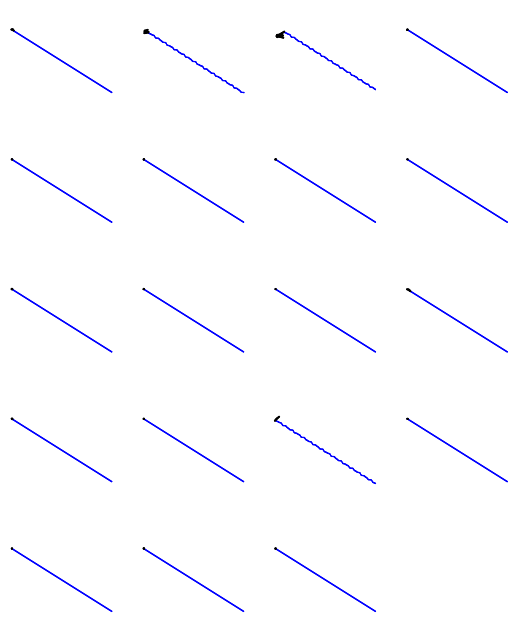
Give the GLSL for this pattern, as a Shadertoy shader.

```glsl
// Grid of slanted blue lines, each with a small black scribble at its upper end.
// Lengths are in hundredths of the canvas height, y pointing down.
#define GRID vec2(4.0, 5.0)
#define PITCH vec2(20.6, 20.27)
#define START vec2(1.84, 4.63)
#define SPAN vec2(15.6, 9.8)
#define LINE_HALF 0.135
#define INK_HALF 0.17
#define WOBBLE 0.085
#define STEPS 16
#define PAPER vec3(1.0)
#define BLUE vec3(0.0, 0.0, 1.0)
#define INK vec3(0.0)

vec2 hash2(vec2 p) {
    vec3 q = fract(p.xyx * vec3(0.1031, 0.1030, 0.0973));
    q += dot(q, q.yzx + 33.33);
    return fract((q.xx + q.yz) * q.zy);
}

float segment(vec2 p, vec2 a, vec2 b) {
    vec2 d = b - a;
    float t = clamp(dot(p - a, d) / max(dot(d, d), 1e-5), 0.0, 1.0);
    return length(p - a - d * t);
}

// Straight line, or one with small ripples across its direction
float wavyLine(vec2 p, vec2 a, vec2 b, float amount) {
    vec2 dir = normalize(b - a);
    float s = dot(p - a, dir);
    float ripple = 0.7 * sin(s * 5.6) + 0.4 * sin(s * 9.1 + 1.3);
    return segment(p - amount * ripple * vec2(-dir.y, dir.x), a, b);
}

// Random walk inside a leaning, tapered box
float scribble(vec2 p, vec2 from, vec2 centre, vec2 size, float lean, vec2 cell) {
    float d = 1e3;
    vec2 last = from;
    for (int i = 0; i < STEPS; i++) {
        vec2 r = hash2(cell * 17.0 + float(i) * 3.7 + 5.0);
        vec2 q = (r - 0.5) * size;
        q.x *= mix(0.5, 1.0, r.y);
        q.y += lean * q.x;
        vec2 next = centre + q;
        d = min(d, segment(p, last, next));
        last = next;
    }
    return d;
}

bool isCell(vec2 cell, float column, float row) {
    return all(lessThan(abs(cell - vec2(column, row)), vec2(0.5)));
}

void mainImage(out vec4 fragColor, in vec2 fragCoord) {
    float pixel = 100.0 / iResolution.y;
    vec2 p = vec2(fragCoord.x, iResolution.y - fragCoord.y) * pixel;
    vec2 cell = floor(p / PITCH);
    vec2 local = p - cell * PITCH - START;

    // Quiet cells: a near-dot and a straight line
    vec2 head = vec2(0.0), tail = SPAN, centre = vec2(0.03, 0.0);
    vec2 size = vec2(0.05, 0.03) + vec2(0.16, 0.08) * hash2(cell + 2.0);
    float lean = 0.0, wobble = 0.0;

    // Restless cells: larger scribbles and rippled lines
    if (isCell(cell, 0.0, 0.0)) {
        size = vec2(0.4, 0.14); centre.x = 0.13; lean = 0.4;
    } else if (isCell(cell, 1.0, 0.0)) {
        size = vec2(0.95, 0.62); centre = vec2(0.43, 0.27);
        head = vec2(0.75, 0.45); wobble = WOBBLE; tail.y += 0.1;
    } else if (isCell(cell, 2.0, 0.0)) {
        size = vec2(1.5, 0.7); centre = vec2(0.7, 0.95);
        head = vec2(1.37, 0.32); wobble = WOBBLE; tail.y -= 0.45;
    } else if (isCell(cell, 3.0, 2.0)) {
        size = vec2(0.65, 0.15); centre = vec2(0.25, 0.15);
        head = vec2(0.35, 0.25); lean = 0.55;
    } else if (isCell(cell, 2.0, 3.0)) {
        size = vec2(0.75, 0.08); centre = vec2(0.25, -0.05);
        head = vec2(0.02, 0.2); lean = -0.95; wobble = WOBBLE; tail.y += 0.28;
    }

    float lineDist = wavyLine(local, head, tail, wobble) - LINE_HALF;
    float inkDist = scribble(local, head, centre, size, lean, cell) - INK_HALF;

    // The last place of the grid stays empty
    bool filled = all(lessThan(cell, GRID)) && !isCell(cell, GRID.x - 1.0, GRID.y - 1.0);
    vec3 color = PAPER;
    if (filled) {
        color = mix(color, BLUE, smoothstep(0.5, -0.5, lineDist / pixel));
        color = mix(color, INK, smoothstep(0.5, -0.5, inkDist / pixel));
    }
    fragColor = vec4(color, 1.0);
}
```
